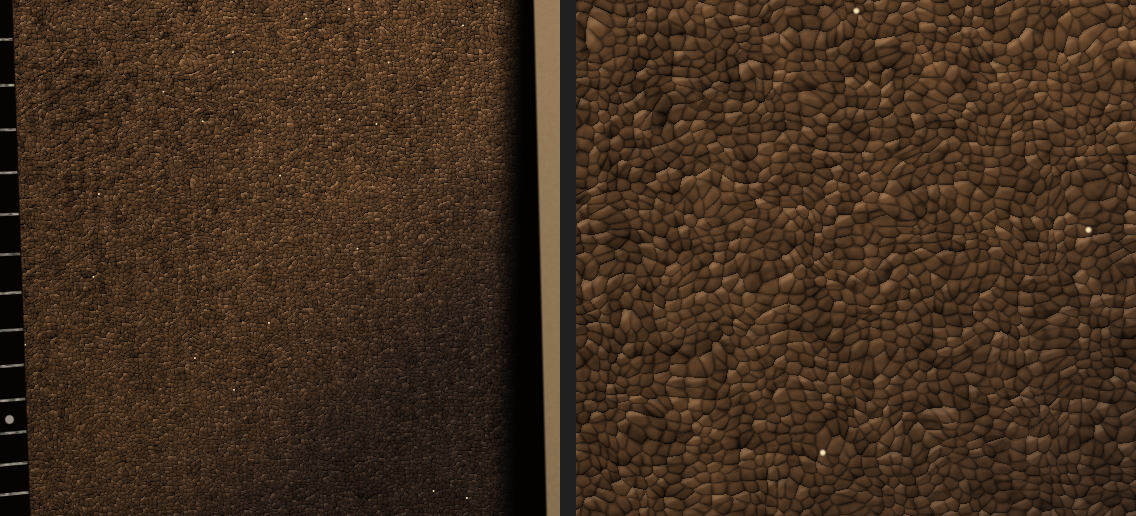
Left: the whole. Right: its middle third, enlarged.
Give the GLSL for this texture, as a Shadertoy shader.

```glsl
// Dim brown pebbled leather panel between a black ribbed strip and a beige edge.
// Grain is jittered Voronoi cells shaded as small bumps, with stretched-noise creases;
// broad gradients add the warm light from the top and the shadow at lower right.

const vec3 LEATHER = vec3(0.275, 0.189, 0.117);
const vec3 LEATHER_SHADE = vec3(0.235, 0.170, 0.130);
const vec3 HIGHLIGHT = vec3(0.125, 0.112, 0.094);
const vec3 BLACK = vec3(0.022, 0.012, 0.006);
const vec3 BEIGE = vec3(0.57, 0.47, 0.34);
const vec3 RIB = vec3(0.58, 0.55, 0.50);
const vec3 SPECK = vec3(0.95, 0.88, 0.70);

const vec2 GRAIN_DENSITY = vec2(120.0, 138.0);
const float GRAIN_JITTER = 0.8;
const float CREASE_ANGLE = 0.55;
const vec2 LIGHT_DIR = vec2(-0.45, 0.89);
const float SPECK_CELLS = 14.0;
const float SPECK_CHANCE = 0.05;
const vec2 DOT_CENTRE = vec2(0.0184, 0.187);
const float DOT_RADIUS = 0.0085;

float hash(vec2 p) {
    return fract(sin(dot(p, vec2(127.1, 311.7))) * 43758.5453);
}

vec2 hash2(vec2 p) {
    return vec2(hash(p), hash(p + 57.3));
}

float noise(vec2 p) {
    vec2 i = floor(p), f = fract(p);
    f = f * f * (3.0 - 2.0 * f);
    return mix(mix(hash(i), hash(i + vec2(1, 0)), f.x),
               mix(hash(i + vec2(0, 1)), hash(i + vec2(1, 1)), f.x), f.y);
}

// Bump shading: x = slope towards the light, y = gap to the border, z = cell tint
vec3 pebble(vec2 p) {
    vec2 cell = floor(p), nearest = vec2(0.0), id = cell;
    float first = 9.0, second = 9.0;
    for (int y = -1; y <= 1; y++)
    for (int x = -1; x <= 1; x++) {
        vec2 c = cell + vec2(x, y);
        vec2 d = c + 0.5 + GRAIN_JITTER * (hash2(c) - 0.5) - p;
        float r = length(d);
        if (r < first) { second = first; first = r; nearest = d; id = c; }
        else second = min(second, r);
    }
    return vec3(dot(-nearest, LIGHT_DIR), second - first, hash(id + 19.7));
}

// Thin dark lines where stretched noise crosses its mid value
float crease(vec2 p, float angle, vec2 density) {
    float c = cos(angle), s = sin(angle);
    vec2 q = mat2(c, -s, s, c) * p * density;
    return 1.0 - smoothstep(0.02, 0.16, abs(noise(q) - 0.5));
}

vec3 leather(vec2 p) {
    // Bumps on a slightly warped grid
    vec2 warp = vec2(noise(p * 38.0), noise(p * 38.0 + 31.0)) - 0.5;
    vec3 bump = pebble((p + 0.012 * warp) * GRAIN_DENSITY);
    float gap = smoothstep(0.0, 0.4, bump.y);
    float grain = 0.73 + 0.38 * gap + 0.42 * bump.x + 0.26 * (bump.z - 0.5);
    grain += 0.24 * (noise(p * 240.0) - 0.5);
    grain += 0.16 * (noise(p * vec2(75.0, 16.0)) - 0.5);
    grain += 0.10 * (noise(p * 11.0) - 0.5);

    // Diagonal creases fade out towards the lower right
    float upperLeft = smoothstep(-0.35, 0.8, p.y - p.x);
    vec2 q = p + 0.02 * warp;
    float c = cos(CREASE_ANGLE), s = sin(CREASE_ANGLE);
    vec2 along = vec2(c * q.x + s * q.y, c * q.y - s * q.x);
    float diagonal = crease(along, 0.0, vec2(28.0, 85.0));
    float level = crease(q, 0.0, vec2(40.0, 95.0));
    grain -= 0.30 * diagonal * upperLeft + 0.14 * level;

    // Broad light
    float shadow = smoothstep(0.05, 0.65, p.x - p.y);
    float light = mix(0.93, 1.24, p.y) * mix(1.0, 0.68, shadow);
    light *= mix(0.90, 1.03, smoothstep(0.0, 0.5, p.x));
    vec3 col = mix(LEATHER, LEATHER_SHADE, shadow) * light * max(grain, 0.1);
    float glint = smoothstep(0.1, 0.45, bump.x) * smoothstep(0.35, 1.0, bump.z);
    col += HIGHLIGHT * glint * light;

    // Rare bright specks
    vec2 id = floor(p * SPECK_CELLS);
    vec2 centre = (id + 0.2 + 0.6 * hash2(id + 3.1)) / SPECK_CELLS;
    float speck = 1.0 - smoothstep(0.0008, 0.0028, length(p - centre));
    return mix(col, SPECK, speck * step(hash(id + 8.8), SPECK_CHANCE));
}

// Black strip with pale ribs that crowd together towards the bottom
vec3 ribbedStrip(vec2 p, float edge, float px) {
    float t = 1.0 - p.y + 0.10 * (p.x - 0.02) * (1.0 - p.y);
    float k = 32.0 - sqrt(1078.0 - 708.0 * min(t, 1.3));
    float spacing = (64.0 - 2.0 * k) / 708.0;
    float d = abs(fract(k + 0.5) - 0.5) * spacing;
    float wear = 0.45 + 0.75 * noise(p * vec2(150.0, 260.0));
    float rib = 1.0 - smoothstep(0.0012, 0.0022 + px, d);
    vec3 col = mix(BLACK, RIB * wear, rib * smoothstep(edge, edge - 0.004, p.x));
    float spot = 1.0 - smoothstep(-px, px, length(p - DOT_CENTRE) - DOT_RADIUS);
    return mix(col, RIB, spot);
}

void mainImage(out vec4 fragColor, in vec2 fragCoord) {
    vec2 p = fragCoord / iResolution.y;
    float px = 1.0 / iResolution.y;
    float leftEdge = mix(0.059, 0.024, p.y);
    float rightEdge = mix(1.059, 1.034, p.y);

    float fade = 1.0 - smoothstep(0.940 + 0.012 * p.y, 1.003 + 0.018 * p.y, p.x);
    vec3 col = mix(BLACK * 0.7, leather(p), fade);
    col = mix(ribbedStrip(p, leftEdge, px), col, smoothstep(-px, px, p.x - leftEdge));

    vec3 beige = BEIGE * mix(0.92, 1.03, p.y) * (0.98 + 0.04 * noise(p * 200.0));
    col = mix(col, beige, smoothstep(-0.001 - px, 0.002 + px, p.x - rightEdge));
    fragColor = vec4(col, 1.0);
}
```
